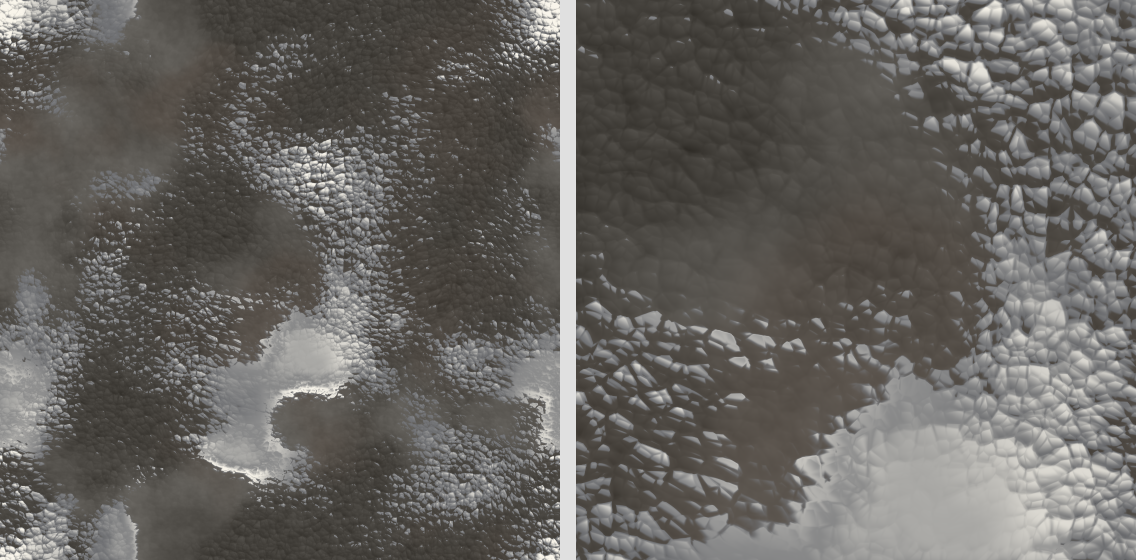
Left: the whole. Right: its middle third, enlarged.
A Shadertoy shader for this texture:

```glsl
// Rugged dark terrain of small rounded scales, with patches of frosty glare and haze; tiles.

const vec3 SHADE = vec3(0.268, 0.256, 0.236);
const vec3 HAZE  = vec3(0.415, 0.404, 0.384);
const vec3 EARTH = vec3(0.330, 0.292, 0.260);
const vec3 STEEL = vec3(0.435, 0.440, 0.452);
const vec3 FROST = vec3(0.665, 0.662, 0.650);
const vec3 GLARE = vec3(0.975, 0.960, 0.920);

const float COARSE_SCALES = 72.0;           // scales across the tile
const float FINE_SCALES = 128.0;
const vec2 LIGHT_DIR = vec2(0.40, 0.92);

vec3 hash3(vec2 p, float seed) {
    vec3 q = fract(vec3(p.xyx + seed * 17.3) * vec3(0.1031, 0.1030, 0.0973));
    q += dot(q, q.yxz + 33.33);
    return fract((q.xxy + q.yzz) * q.zyx);
}

// Whole cell index folded into the tile; the half keeps rounding off the border
vec2 wrapCell(vec2 cell, float period) {
    return floor(cell - period * floor((cell + 0.5) / period) + 0.5);
}

// Value noise that wraps after a whole number of cells
float noise(vec2 uv, float period, float seed) {
    vec2 p = uv * period;
    vec2 i = floor(p), f = fract(p);
    f = f * f * f * (f * (f * 6.0 - 15.0) + 10.0);
    float a = hash3(wrapCell(i, period), seed).x;
    float b = hash3(wrapCell(i + vec2(1, 0), period), seed).x;
    float c = hash3(wrapCell(i + vec2(0, 1), period), seed).x;
    float d = hash3(wrapCell(i + vec2(1, 1), period), seed).x;
    return mix(mix(a, b, f.x), mix(c, d, f.x), f.y);
}

float fbm(vec2 uv, float period, float seed) {
    float sum = 0.0, weight = 0.5, total = 0.0;
    for (int k = 0; k < 4; k++) {
        sum += weight * noise(uv, period, seed + float(k));
        total += weight;
        weight *= 0.5;
        period *= 2.0;
    }
    return sum / total;
}

vec2 warp(vec2 uv, float period, float amount, float seed) {
    vec2 n = vec2(noise(uv, period, seed), noise(uv, period, seed + 1.0));
    return uv + amount * (n - 0.5);
}

// Wrapping cells: xy = offset from the centre, z = gap to the border, w = random value
vec4 cells(vec2 uv, float period) {
    vec2 p = uv * period;
    vec2 base = floor(p);
    vec2 offset = vec2(0);
    float nearest = 9.0, second = 9.0, id = 0.0;
    for (int y = -1; y <= 1; y++)
    for (int x = -1; x <= 1; x++) {
        vec2 cell = base + vec2(x, y);
        vec3 rnd = hash3(wrapCell(cell, period), 5.0);
        vec2 r = p - cell - 0.5 - 0.85 * (rnd.xy - 0.5);
        float d = length(r);
        if (d < nearest) {
            second = nearest;
            nearest = d;
            offset = r;
            id = rnd.z;
        } else {
            second = min(second, d);
        }
    }
    return vec4(offset, second - nearest, id);
}

// Tilt of a rounded scale toward the light, sinking into the gaps
float scaleFacet(vec4 cell, vec2 lightDir) {
    float tilt = 1.6 * dot(cell.xy, lightDir) + 0.6 * (cell.w - 0.5);
    return mix(-0.4, tilt, smoothstep(0.0, 0.25, cell.z));
}

vec3 terrain(vec2 uv) {
    // Broad forms, crisper where the ground is smooth
    float rugged = smoothstep(0.36, 0.58, fbm(uv, 4.0, 30.0));
    float relief = fbm(warp(uv, 4.0, 0.14, 20.0), 5.0, 1.0) - 0.5;
    relief *= mix(5.4, 4.0, rugged);
    float shine = smoothstep(0.45, 0.85, noise(uv, 7.0, 40.0));
    float earthy = smoothstep(0.45, 0.75, fbm(uv, 5.0, 50.0));

    // Small scales of two sizes
    vec2 bent = warp(warp(uv, 6.0, 0.045, 60.0), 48.0, 0.006, 64.0);
    float facet = 0.75 * scaleFacet(cells(bent, COARSE_SCALES), LIGHT_DIR)
                + 0.42 * scaleFacet(cells(bent, FINE_SCALES), LIGHT_DIR);
    float bump = facet * mix(0.20, 1.0, rugged);
    float grain = fbm(uv, 80.0, 70.0) - 0.5;
    float tone = relief + bump + 0.15 * grain - 0.17;

    // Shaded ground
    float haze = clamp(0.85 - 0.65 * rugged + 0.3 * relief, 0.0, 1.0);
    vec3 ground = mix(SHADE, HAZE, haze);
    ground = mix(ground, EARTH, 0.6 * earthy * (1.0 - 0.5 * rugged));
    ground += 0.05 * bump + 0.05 * grain;

    // Frosted faces; glare on lit scales and along the rims of smooth patches
    vec3 frost = mix(STEEL, FROST, smoothstep(0.0, 1.25, tone));
    frost += 0.05 * bump;
    float rim = smoothstep(0.0, 0.15, tone) * (1.0 - smoothstep(0.15, 0.6, tone));
    float glare = shine * mix(rim, smoothstep(0.1, 0.95, tone), rugged);
    glare += 0.4 * rugged * smoothstep(0.75, 1.4, tone);
    frost = mix(frost, GLARE, min(glare, 1.0));
    return mix(ground, frost, smoothstep(-0.12, 0.10, tone));
}

void mainImage(out vec4 fragColor, in vec2 fragCoord) {
    // Four samples per pixel smooth the edges
    vec3 color = vec3(0);
    for (int k = 0; k < 4; k++) {
        vec2 shift = 0.5 * vec2(k % 2, k / 2) - 0.25;
        color += terrain((fragCoord + shift) / iResolution.xy);
    }
    fragColor = vec4(color / 4.0, 1.0);
}
```
